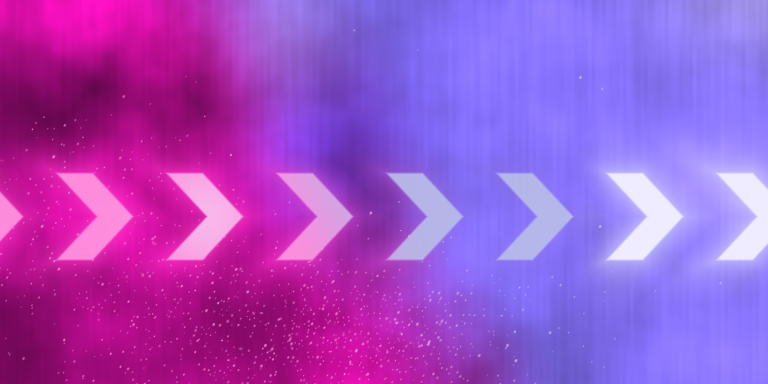
This background is drawn by a Shadertoy shader. Its source:

```glsl
// Row of glowing chevrons over magenta-to-blue smoke with drifting sparks.
#define PERIOD 0.2865        // spacing of the chevrons
#define TIP_X 0.060          // tip of the first chevron
#define ROW_Y 0.436          // centre line of the row
#define HALF_HEIGHT 0.113
#define HALF_BAND 0.047      // half the horizontal arm thickness
#define SLANT 0.93           // horizontal run of an arm per unit height
#define GLOW_RADIUS 0.032
#define SMOKE_SCALE 4.0
#define SPARK_CELL 0.021

const vec3 MAGENTA = vec3(0.76, 0.05, 0.585);
const vec3 BLUE = vec3(0.49, 0.415, 0.93);
const vec3 VIOLET = vec3(0.34, 0.18, 0.74);
const vec3 HAZE = vec3(0.57, 0.53, 0.76);
const vec3 PINK_LIGHT = vec3(1.0, 0.57, 0.87);
const vec3 PALE_LIGHT = vec3(0.72, 0.73, 0.91);
const vec3 WHITE_LIGHT = vec3(0.95, 0.94, 1.0);

// Soft patches of light and shade: centre, radius, gain
const vec4 PATCHES[11] = vec4[11](
    vec4(0.08, 0.66, 0.15, -0.32), vec4(0.04, 0.02, 0.22, -0.48),
    vec4(0.65, 0.18, 0.22, -0.28), vec4(0.45, 0.00, 0.22, -0.26),
    vec4(0.30, 0.22, 0.13, 0.12),  vec4(0.96, 0.04, 0.14, 0.22),
    vec4(1.95, 0.52, 0.30, 0.22),  vec4(1.20, 0.80, 0.20, 0.10),
    vec4(1.68, 0.76, 0.13, -0.10), vec4(1.80, 0.18, 0.16, 0.10),
    vec4(1.48, 0.02, 0.15, -0.16));

float hash(vec2 p) {
    vec3 q = fract(vec3(p.xyx) * 0.1031);
    q += dot(q, q.yzx + 33.33);
    return fract((q.x + q.y) * q.z);
}

float noise(vec2 p) {
    vec2 i = floor(p), f = fract(p);
    f = f * f * (3.0 - 2.0 * f);
    return mix(mix(hash(i), hash(i + vec2(1, 0)), f.x),
               mix(hash(i + vec2(0, 1)), hash(i + vec2(1, 1)), f.x), f.y);
}

float fbm(vec2 p) {
    float sum = 0.0, amp = 0.5;
    for (int i = 0; i < 4; i++) {
        sum += amp * noise(p);
        p = mat2(1.6, 1.2, -1.2, 1.6) * p + 7.3;
        amp *= 0.5;
    }
    return sum;
}

float blob(vec2 p, vec2 centre, vec2 radius) {
    vec2 q = (p - centre) / radius;
    return exp(-dot(q, q));
}

// Signed distance to the nearest chevron of the row
float chevrons(vec2 p) {
    float h = abs(p.y - ROW_Y);
    float u = p.x + SLANT * h - TIP_X + HALF_BAND;
    u = abs(mod(u + 0.5 * PERIOD, PERIOD) - 0.5 * PERIOD);
    vec2 d = vec2((u - HALF_BAND) / sqrt(1.0 + SLANT * SLANT), h - HALF_HEIGHT);
    return min(max(d.x, d.y), 0.0) + length(max(d, 0.0));
}

// Short tilted flecks scattered over jittered cells
float sparks(vec2 p, float density, float pixel) {
    float sum = 0.0;
    for (int layer = 0; layer < 3; layer++) {
        vec2 q = p / SPARK_CELL + float(layer) * vec2(17.37, 41.61);
        vec2 id = floor(q);
        vec2 jitter = vec2(hash(id + 3.1), hash(id + 9.7)) * 0.6 + 0.2;
        vec2 d = (fract(q) - jitter) * SPARK_CELL;
        d = mat2(0.8, 0.6, -0.6, 0.8) * d * vec2(1.0, 0.75);
        float radius = mix(0.0007, 0.0026, pow(hash(id + 21.3), 3.0));
        float lit = step(hash(id + 57.9), density) * (0.35 + 0.65 * hash(id + 81.2));
        sum += lit * (1.0 - smoothstep(radius - 0.5 * pixel, radius + pixel, length(d)));
    }
    return min(sum, 1.0);
}

void mainImage(out vec4 fragColor, in vec2 fragCoord) {
    vec2 p = fragCoord / iResolution.y;
    p.x += 1.0 - 0.5 * iResolution.x / iResolution.y;
    float pixel = 1.0 / iResolution.y;

    // Slanted blend from magenta to blue, frayed by smoke
    float smoke = fbm(p * SMOKE_SCALE + 2.0) - 0.47;
    float side = p.x - 0.66 - 0.56 * (1.0 - p.y);
    float blue = smoothstep(-0.32, 0.30, side + 0.25 * smoke);
    vec3 col = mix(MAGENTA, BLUE, blue);
    col = mix(col, VIOLET, 0.75 * blob(p, vec2(0.86, 0.62), vec2(0.20, 0.22)));
    col = mix(col, HAZE, 0.45 * blob(p, vec2(0.74, 0.95), vec2(0.16, 0.22)));
    col = mix(col, HAZE, 0.80 * blob(p, vec2(2.0, 1.05), vec2(0.32, 0.22)));

    // Patches, smoke and faint vertical grain
    for (int i = 0; i < 11; i++) {
        vec4 patchData = PATCHES[i];
        col *= 1.0 + patchData.w * blob(p, patchData.xy, patchData.zz);
    }
    col *= 1.0 + smoke * mix(1.1, 0.5, blue);
    col *= 1.0 + 0.07 * (noise(p * vec2(110.0, 5.0)) - 0.5);

    // Halo and chevron light, whitening to the right
    float d = chevrons(p);
    float white = smoothstep(1.46, 1.60, p.x);
    vec3 light = mix(PINK_LIGHT, PALE_LIGHT, smoothstep(-0.30, 0.10, side));
    light = mix(light, WHITE_LIGHT, max(white, 0.5 * blob(p, vec2(0.54, ROW_Y), vec2(0.14))));
    vec3 halo = mix(mix(vec3(1.0, 0.22, 0.78), vec3(0.58, 0.48, 0.95), blue), vec3(0.80, 0.78, 1.0), white);
    float strength = mix(mix(0.6, 0.40, blue), 0.72, white);
    col = mix(col, halo, strength * exp(-max(d, 0.0) / (GLOW_RADIUS * (1.0 + 0.5 * white))));
    float edge = max(pixel, 0.004);
    col = mix(col, light, 0.94 * (1.0 - smoothstep(-edge, edge, d)));

    // Sparks gather below the row, with a few at the upper left
    float density = 0.55 * blob(p, vec2(0.85, 0.13), vec2(0.42, 0.17))
                  + 0.16 * blob(p, vec2(0.25, 0.30), vec2(0.35, 0.25))
                  + 0.14 * blob(p, vec2(0.22, 0.60), vec2(0.20, 0.08));
    vec3 sparkColor = mix(vec3(1.0, 0.58, 0.86), vec3(0.82, 0.75, 0.95), blue);
    col = mix(col, sparkColor, 0.8 * sparks(p, density, pixel));

    fragColor = vec4(clamp(col, 0.0, 1.0), 1.0);
}
```
